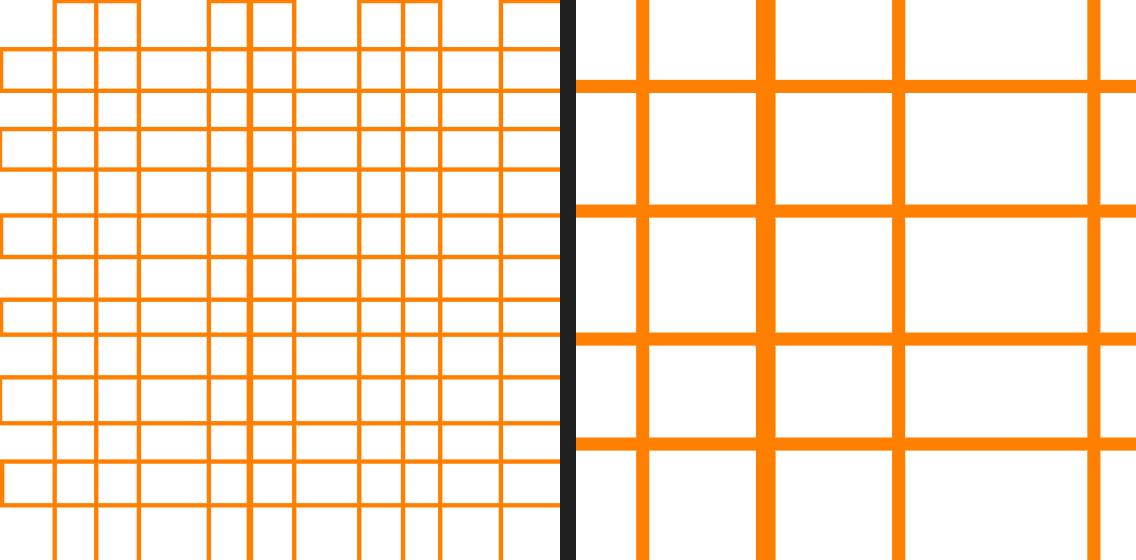
Left, the full canvas; right, a detail of the centre.
Give the GLSL for this pattern, as a three.js fragment shader.

```glsl
// Plaid of thin outlined strips on a plain ground: six horizontal strips capped
// at the left edge cross four vertical strips, each split in two, capped at the top.
// Strips follow a steady pitch with small offsets; edges are box filtered.

#define UNITS 512.0        // design units across the canvas
#define LINE 4.0           // normal line width
#define TOP_CAP 3.0        // thickness of the caps on the top edge
#define ROW_START 50.0     // lower line of the first row strip
#define ROW_PITCH 76.0
#define COLUMN_START 50.0  // left line of the first column strip
#define COLUMN_PITCH 140.0
#define GROUND vec3(1.0)
#define ORANGE vec3(1.0, 0.5, 0.0)

varying vec2 vUv;

// Filtered coverage of the interval from lo to hi
float span(float x, float lo, float hi, float blur) {
  return clamp((x - lo) / blur + 0.5, 0.0, 1.0)
       * clamp((hi - x) / blur + 0.5, 0.0, 1.0);
}

float stroke(float x, float centre, float width, float blur) {
  return span(x, centre - 0.5 * width, centre + 0.5 * width, blur);
}

// Three horizontal strips, open to the right and closed at the left edge
float rowStrips(vec2 p, vec2 blur, float start, vec3 shift, vec3 height, vec3 cap) {
  float ink = 0.0;
  for (int i = 0; i < 3; i++) {
    float low = start + float(i) * ROW_PITCH + shift[i];
    float high = low + height[i];
    ink = max(ink, stroke(p.y, low, LINE, blur.y));
    ink = max(ink, stroke(p.y, high, LINE, blur.y));
    float capInk = span(p.x, -LINE, cap[i], blur.x)
                 * span(p.y, low - 0.5 * LINE, high + 0.5 * LINE, blur.y);
    ink = max(ink, capInk);
  }
  return ink;
}

// Four split vertical strips, open below and closed at the top edge;
// the last one runs off the right side
float columnStrips(vec2 p, vec2 blur) {
  vec4 shift = vec4(0.0, 1.0, -1.5, -12.0);
  vec4 middle = vec4(38.0, 37.5, 40.0, 80.0);
  vec4 width = vec4(77.0, 78.0, 74.0, 80.0);
  vec4 middleLine = vec4(LINE, 1.5 * LINE, LINE, LINE);
  float ink = 0.0;
  for (int i = 0; i < 4; i++) {
    float left = COLUMN_START + float(i) * COLUMN_PITCH + shift[i];
    float right = left + width[i];
    ink = max(ink, stroke(p.x, left, LINE, blur.x));
    ink = max(ink, stroke(p.x, left + middle[i], middleLine[i], blur.x));
    ink = max(ink, stroke(p.x, right, LINE, blur.x));
    float capInk = span(p.y, UNITS - TOP_CAP, UNITS + LINE, blur.y)
                 * span(p.x, left - 0.5 * LINE, right + 0.5 * LINE, blur.x);
    ink = max(ink, capInk);
  }
  return ink;
}

void main() {
  vec2 p = vUv * UNITS;
  vec2 blur = max(fwidth(p), vec2(0.0001));

  // Lower and upper halves of the rows
  float ink = rowStrips(p, blur, ROW_START, vec3(0.0, -1.0, 4.0),
                        vec3(40.0, 42.0, 32.0), vec3(4.0, 2.0, 3.0));
  ink = max(ink, rowStrips(p, blur, ROW_START + 3.0 * ROW_PITCH, vec3(-1.0, 3.0, -1.0),
                           vec3(38.0, 37.0, 38.0), vec3(3.0, 2.0, 3.0)));
  ink = max(ink, columnStrips(p, blur));

  gl_FragColor = vec4(mix(GROUND, ORANGE, ink), 1.0);
}
```
